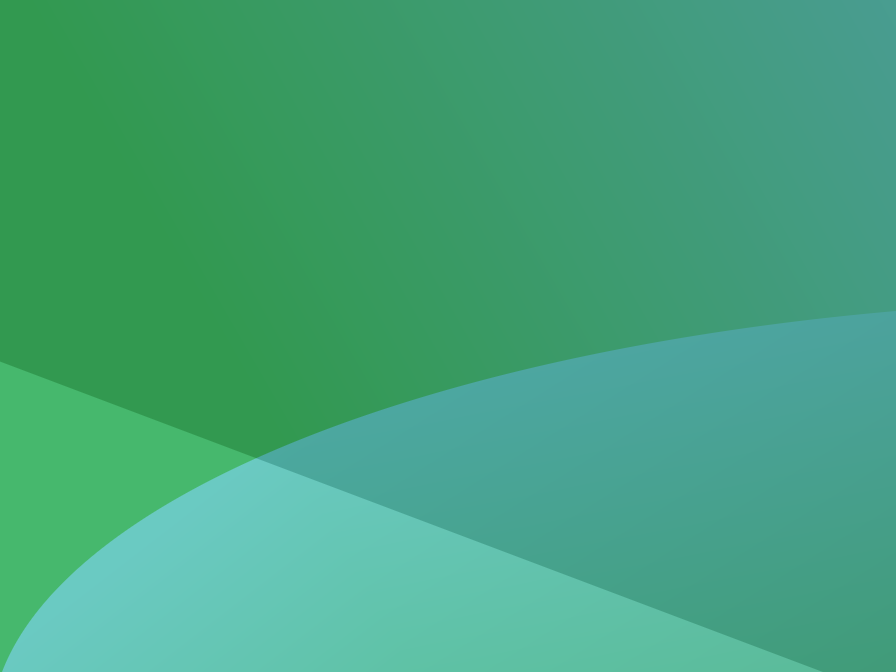
Give the GLSL for this background, as a WebGL 2 fragment shader.

```glsl
#version 300 es
precision highp float;
// Calm green backdrop: a diagonal gradient, a translucent elliptical hill
// with its own sky-to-green gradient, and a brighter wedge below a slanted
// line. Lengths are in canvas heights, with the origin at the lower left.

uniform vec2 u_resolution;
out vec4 outColor;

// Background gradient
const vec3 LEAF = vec3(0.196, 0.600, 0.314);
const vec3 TEAL = vec3(0.286, 0.614, 0.567);
const vec2 BASE_DIR = vec2(0.87, 0.50);
const vec2 BASE_SPAN = vec2(0.535, 1.66);

// Elliptical hill
const vec2 HILL_CENTER = vec2(1.736, -0.0895);
const vec2 HILL_RADII = vec2(1.75, 0.644);
const vec3 SKY = vec3(0.400, 0.718, 0.941);
const vec3 MOSS = vec3(0.259, 0.608, 0.490);
const vec2 HILL_DIR = vec2(0.61, -0.79);
const vec2 HILL_SPAN = vec2(-0.023, 0.812);
const float HILL_OPACITY = 0.5;

// Bright wedge: height at the left edge, slope and colour change
const float WEDGE_TOP = 0.462;
const float WEDGE_SLOPE = -0.3773;
const vec3 WEDGE_GAIN = vec3(1.40, 1.20, 1.07);
const vec3 WEDGE_LIFT = vec3(0.0, 0.0, 0.09);

// Linear gradient along dir, held constant outside the span
vec3 gradient(vec2 p, vec2 dir, vec2 span, vec3 from, vec3 to) {
    float t = (dot(p, dir) - span.x) / (span.y - span.x);
    return mix(from, to, clamp(t, 0.0, 1.0));
}

// Approximate signed distance to an ellipse centred at the origin
float ellipseDistance(vec2 p, vec2 radii) {
    float k = length(p / radii);
    return k * (k - 1.0) / max(length(p / (radii * radii)), 1e-4);
}

// Signed distance to the slanted line, negative below it
float lineDistance(vec2 p) {
    return (p.y - WEDGE_TOP - WEDGE_SLOPE * p.x) / length(vec2(1.0, WEDGE_SLOPE));
}

// Coverage of a shape with an edge one pixel wide
float coverage(float d) {
    return clamp(0.5 - d * u_resolution.y, 0.0, 1.0);
}

void main() {
    vec2 p = gl_FragCoord.xy / u_resolution.y;

    vec3 color = gradient(p, BASE_DIR, BASE_SPAN, LEAF, TEAL);

    // Translucent hill
    vec3 hill = gradient(p, HILL_DIR, HILL_SPAN, SKY, MOSS);
    float inHill = coverage(ellipseDistance(p - HILL_CENTER, HILL_RADII));
    color = mix(color, hill, HILL_OPACITY * inHill);

    // Light below the line
    color = mix(color, color * WEDGE_GAIN + WEDGE_LIFT, coverage(lineDistance(p)));

    outColor = vec4(color, 1.0);
}
```
